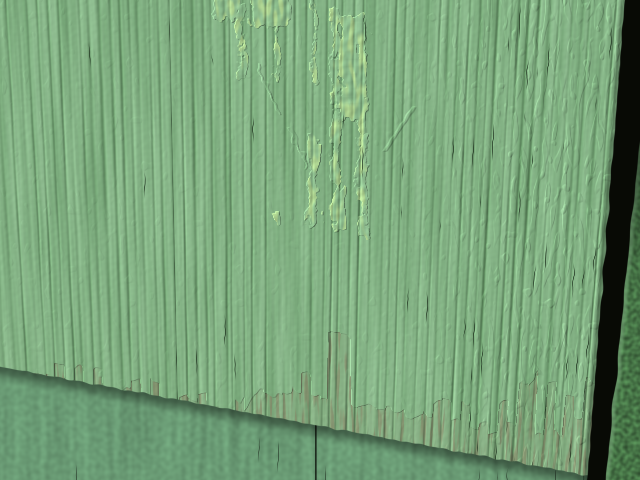
Reproduce this texture procedurally as a WebGL 2 fragment shader.

```glsl
#version 300 es
precision highp float;
uniform vec2 u_resolution;
out vec4 outColor;

const vec3 LIGHT_GREEN = vec3(0.56, 0.74, 0.565);
const vec3 MID_GREEN = vec3(0.46, 0.645, 0.465);
const vec3 DEEP_GREEN = vec3(0.26, 0.43, 0.26);
const vec3 PALE_PAINT = vec3(0.67, 0.81, 0.55);
const vec3 BARE_WOOD = vec3(0.53, 0.53, 0.41);
const vec3 GAP_DARK = vec3(0.03, 0.04, 0.02);
const float GROOVE = 0.0215;
const float SOFT = 0.0016;
const float RELIEF = 0.36;
const vec2 LIGHT_STEP = vec2(-0.0016, 0.0012);

// Thick paint runs: centre x, top, bottom, half width
const int RUNS = 11;
const vec4 RUN[RUNS] = vec4[](
  vec4(0.475, 1.03, 0.96, 0.026), vec4(0.56, 1.03, 0.945, 0.04),
  vec4(0.501, 0.99, 0.838, 0.007), vec4(0.7, 0.98, 0.52, 0.009),
  vec4(0.706, 0.61, 0.522, 0.014), vec4(0.755, 0.95, 0.508, 0.009),
  vec4(0.73, 0.97, 0.75, 0.022), vec4(0.652, 0.72, 0.522, 0.01),
  vec4(0.655, 1.0, 0.83, 0.003), vec4(0.575, 0.56, 0.538, 0.007),
  vec4(0.575, 0.95, 0.84, 0.003));

// Raised wrinkles: start and end
const int WRINKLES = 3;
const vec4 WRINKLE[WRINKLES] = vec4[](vec4(0.535, 0.86, 0.583, 0.765),
  vec4(0.8, 0.685, 0.86, 0.775), vec4(0.603, 0.735, 0.64, 0.655));

float hash(vec2 p) {
  vec3 q = fract(p.xyx * 0.1031);
  q += dot(q, q.yzx + 33.33);
  return fract((q.x + q.y) * q.z);
}

float corner(vec2 cell, vec2 offset) {
  float angle = 6.2832 * hash(cell);
  return dot(vec2(cos(angle), sin(angle)), offset);
}

float noise(vec2 p) {
  vec2 i = floor(p), f = fract(p), e = vec2(1, 0);
  vec2 w = f * f * (3.0 - 2.0 * f);
  return mix(mix(corner(i, f), corner(i + e, f - e), w.x),
    mix(corner(i + e.yx, f - e.yx), corner(i + 1.0, f - 1.0), w.x), w.y);
}

float below(float d) { return 1.0 - smoothstep(-SOFT, SOFT, d); }

// Board coordinate that follows the fanned grain
float grain(vec2 p) {
  float t = 1.0 - p.y;
  return (p.x - 0.058 * t) / (1.0 - 0.105 * t);
}

float lowerEdge(float x) { return 0.236 - 0.185 * x + 0.005 * noise(vec2(x * 45.0, 3)); }

float grooves(vec2 p) {
  float u = grain(p) + 0.0012 * noise(p * vec2(20, 9));
  float c = u / GROOVE, depth = 0.0;
  for (int k = -1; k <= 1; k++) {
    float id = floor(c) + float(k);
    float d = c - id - 0.2 - 0.6 * hash(vec2(id, 7));
    float fade = 0.85 + 0.8 * noise(vec2(id * 3.7, p.y * 5.0));
    float narrow = mix(25.0, 70.0, hash(vec2(id, 29)));
    depth += mix(0.35, 1.1, hash(vec2(id, 19))) * fade * exp(-narrow * d * d);
  }
  float flatBand = smoothstep(0.55, 0.57, u) * smoothstep(0.66, 0.64, u);
  return depth * (1.0 - 0.8 * flatBand * smoothstep(0.8, 0.5, p.y));
}

float paintRuns(vec2 p) {
  float d = 1.0;
  p.x += 0.007 * noise(p * vec2(25, 18));
  for (int i = 0; i < RUNS; i++) {
    vec4 r = RUN[i];
    d = min(d, max(abs(p.x - r.x) - r.w, max(p.y - r.y, r.z - p.y)));
  }
  return below(d + 0.017 * noise(p * vec2(75, 24)) + 0.008 * noise(p * 120.0));
}

float wrinkles(vec2 p) {
  float d = 1.0;
  p += 0.012 * noise(p * 55.0);
  for (int i = 0; i < WRINKLES; i++) {
    vec2 a = p - WRINKLE[i].xy, b = WRINKLE[i].zw - WRINKLE[i].xy;
    d = min(d, length(a - b * clamp(dot(a, b) / dot(b, b), 0.0, 1.0)));
  }
  return smoothstep(0.005, 0.001, d);
}

// Flaked band above the lower edge, stepped from rib to rib
float flaked(vec2 p) {
  float c = grain(p) / GROOVE, i = floor(c);
  float rib = mix(hash(vec2(i, 41)), hash(vec2(i + 1.0, 41)), smoothstep(0.42, 0.58, fract(c)));
  float reach = smoothstep(0.5, 0.55, p.x) * (0.05 + 0.03 * rib) - 0.004;
  reach += 0.14 * below(abs(p.x - 0.706) - 0.024);
  reach += 0.15 * rib * rib * smoothstep(1.0, 1.2, p.x) + 0.03 * smoothstep(0.72, 0.85, rib);
  return below(p.y - lowerEdge(p.x) - reach + 0.02 * noise(p * 45.0));
}

float cracks(vec2 p) {
  float c = grain(p) / GROOVE, id = floor(c);
  float row = p.y * 11.0 + 5.0 * hash(vec2(id, 3));
  vec2 cell = vec2(id, floor(row));
  float keep = step(hash(cell), 0.03 + 0.19 * smoothstep(0.75, 1.15, p.x));
  float d = abs(fract(c) - 0.5 + 0.16 * noise(p * vec2(15, 50))) * GROOVE;
  float taper = smoothstep(0.5, 0.2, abs(fract(row) - 0.5) + 0.35 * hash(cell + 9.0));
  return keep * taper * smoothstep(0.0018, 0.0003, d);
}

float height(vec2 p) {
  float u = grain(p), rough = smoothstep(0.75, 1.2, p.x);
  float bumps = smoothstep(0.25, 0.5, noise(p * vec2(65, 42)));
  float lips = smoothstep(0.05, 0.25, noise(vec2(u, p.y) * vec2(75, 20)));
  return 0.22 * noise(p * 95.0) + 0.35 * noise(vec2(u, p.y) * vec2(130, 6))
    + (0.25 + 0.6 * rough) * bumps + 0.5 * rough * lips - 0.85 * grooves(p)
    + paintRuns(p) * (0.8 + 1.3 * noise(p * 65.0)) + 0.9 * wrinkles(p) - 0.7 * flaked(p);
}

vec3 upperBoard(vec2 p) {
  vec2 g = vec2(grain(p), p.y);
  float depth = grooves(p), run = paintRuns(p);
  float slope = height(p) - height(p + LIGHT_STEP);
  float tone = 0.6 + 0.25 * noise(p * vec2(9, 2)) + 0.9 * noise(g * vec2(65, 2.5))
    + 0.35 * noise(g * vec2(150, 9));
  vec3 color = mix(MID_GREEN, LIGHT_GREEN, clamp(tone, 0.0, 1.0));
  color = mix(color, DEEP_GREEN, 0.46 * clamp(depth, 0.0, 1.3));
  float bare = smoothstep(0.0, 0.3, noise(g * vec2(130, 13)));
  color = mix(color, BARE_WOOD * (1.0 - 0.3 * depth), flaked(p) * (0.12 + 0.55 * bare));
  float pale = smoothstep(-0.2, 0.3, noise(p * vec2(95, 28)));
  color = mix(color, mix(LIGHT_GREEN, PALE_PAINT, pale), run * (0.5 + 0.4 * pale));
  color *= 1.0 + clamp(RELIEF * slope, -0.36, 0.2);
  // Long joint and short splits
  float joint = below(abs(g.x - 0.352) - 0.0006) * (0.55 + 0.9 * noise(vec2(2, p.y * 22.0)));
  return mix(color, DEEP_GREEN * 0.45, max(0.75 * cracks(p), joint));
}

vec3 lowerBoard(vec2 p, float drop) {
  vec3 color = MID_GREEN * vec3(0.9, 0.94, 0.98);
  color *= 1.0 + 0.16 * noise(p * vec2(75, 5)) + 0.1 * noise(p * 90.0);
  float joint = below(abs(p.x - 0.658) - 0.0015);
  color = mix(color, GAP_DARK, 0.9 * max(joint, 0.5 * cracks(p + 0.31)));
  return color * mix(0.6, 1.0, smoothstep(0.0, 0.035, drop));
}

vec3 sideStrip(vec2 p, float inset) {
  vec3 color = DEEP_GREEN * (1.05 + 0.5 * noise(p * 110.0));
  color = mix(color, MID_GREEN, 0.6 * smoothstep(0.012, 0.003, inset));
  return color * mix(1.0, 0.5, smoothstep(0.35, 0.8, p.y));
}

void main() {
  vec2 p = gl_FragCoord.xy / u_resolution * vec2(4.0 / 3.0, 1);
  float drop = lowerEdge(p.x) - p.y;
  float rightEdge = 1.223 + 0.079 * p.y + 0.005 * noise(vec2(5, p.y * 24.0));
  float stripEdge = 1.262 + 0.1 * p.y + 0.006 * noise(vec2(8, p.y * 16.0));
  vec3 color = mix(lowerBoard(p, drop), upperBoard(p), below(drop));
  color *= 1.0 - 0.3 * smoothstep(-0.014, 0.0, p.x - rightEdge);
  color = mix(GAP_DARK, color, below(p.x - rightEdge));
  color = mix(color, sideStrip(p, p.x - stripEdge), below(stripEdge - p.x));
  outColor = vec4(color, 1);
}
```
